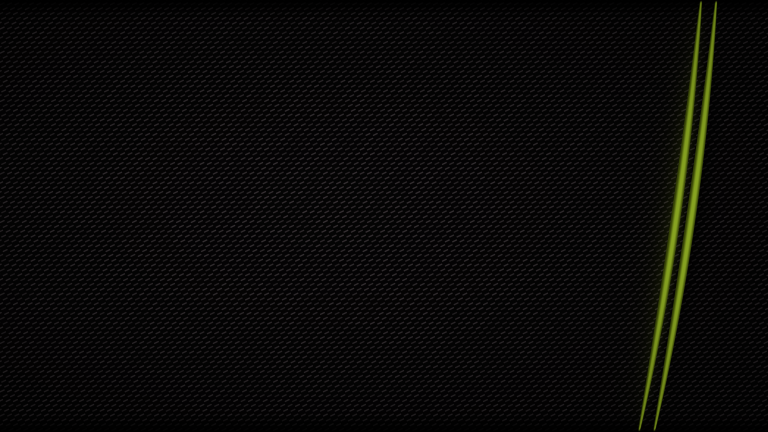
A Shadertoy shader for this background:

```glsl
// Dark woven carbon fibre with two curved, tapering lime stripes at the right

const vec3 BASE = vec3(0.016, 0.014, 0.015);
const vec3 FIBRE = vec3(0.185, 0.165, 0.175);
const vec3 LIME_DARK = vec3(0.20, 0.25, 0.02);
const vec3 LIME_LIGHT = vec3(0.53, 0.64, 0.13);
const vec3 LIME_GLOW = vec3(0.10, 0.125, 0.01);

float hash(vec2 cell) {
    vec3 q = fract(vec3(cell.xyx) * 0.1031);
    q += dot(q, q.yzx + 33.33);
    return fract((q.x + q.y) * q.z);
}

float segmentDistance(vec2 p, vec2 halfSpan) {
    float t = clamp(dot(p, halfSpan) / dot(halfSpan, halfSpan), -1.0, 1.0);
    return length(p - halfSpan * t);
}

// Staggered rows of short slanted threads
float weave(vec2 p, vec2 pitch, float shift, float aa) {
    vec2 grid = p / pitch;
    float row = floor(grid.y);
    grid.x += row * shift;
    vec2 local = (fract(grid) - 0.5) * pitch;
    float d = segmentDistance(local, vec2(0.0040, 0.0019)) - 0.0013;
    float strength = mix(0.75, 1.1, hash(floor(grid)));
    return strength * (1.0 - smoothstep(-0.6 * aa, 0.8 * aa, d));
}

// Horizontal position of a stripe's centre at height y
float stripeCentre(float y, float foot) {
    return foot + 0.144 * y + 0.056 * y * (1.0 - y);
}

// Swell is 0 at both ends of the stripe and 1 in its middle
vec3 addStripe(vec3 col, vec2 p, float foot, float swell, float aa) {
    float halfWidth = 0.0022 + 0.0088 * pow(swell, 0.8);
    float offset = p.x - stripeCentre(p.y, foot);
    float ends = smoothstep(0.0, 0.008, p.y) * smoothstep(1.0, 0.992, p.y);
    float cover = ends * (1.0 - smoothstep(-0.7 * aa, 0.7 * aa, abs(offset) - halfWidth));
    float ridge = 1.0 - smoothstep(0.15, 1.0, abs(offset / halfWidth - 0.1));
    vec3 lime = mix(LIME_DARK, LIME_LIGHT, ridge * mix(0.6, 1.0, swell));
    return mix(col, lime, cover);
}

void mainImage(out vec4 fragColor, in vec2 fragCoord) {
    vec2 p = fragCoord / iResolution.y;
    vec2 uv = fragCoord / iResolution.xy;
    float aa = 1.0 / iResolution.y;

    // Fibre lit softly from left of the centre
    vec2 fromLight = (uv - vec2(0.43, 0.52)) * vec2(1.15, 1.2);
    float light = mix(0.42, 1.0, exp(-2.6 * dot(fromLight, fromLight)));
    light *= smoothstep(-0.01, 0.05, uv.y) * smoothstep(1.01, 0.95, uv.y);
    float threads = weave(p, vec2(0.0170, 0.0112), 0.4, aa);
    vec3 col = (BASE + FIBRE * threads) * light;

    // Glow spilling left, shadow falling right
    float swell = sin(3.14159 * clamp(p.y, 0.0, 1.0));
    float side = p.x - stripeCentre(p.y, 1.479);
    float spill = exp(-abs(side) / 0.022) * (1.0 - smoothstep(0.0, 0.045, side));
    col += LIME_GLOW * spill * swell;
    col *= 1.0 - 0.5 * swell * exp(-pow((side - 0.045) / 0.022, 2.0));

    for (int i = 0; i < 2; i++) {
        col = addStripe(col, p, 1.479 + 0.035 * float(i), swell, aa);
    }

    fragColor = vec4(col, 1.0);
}
```
